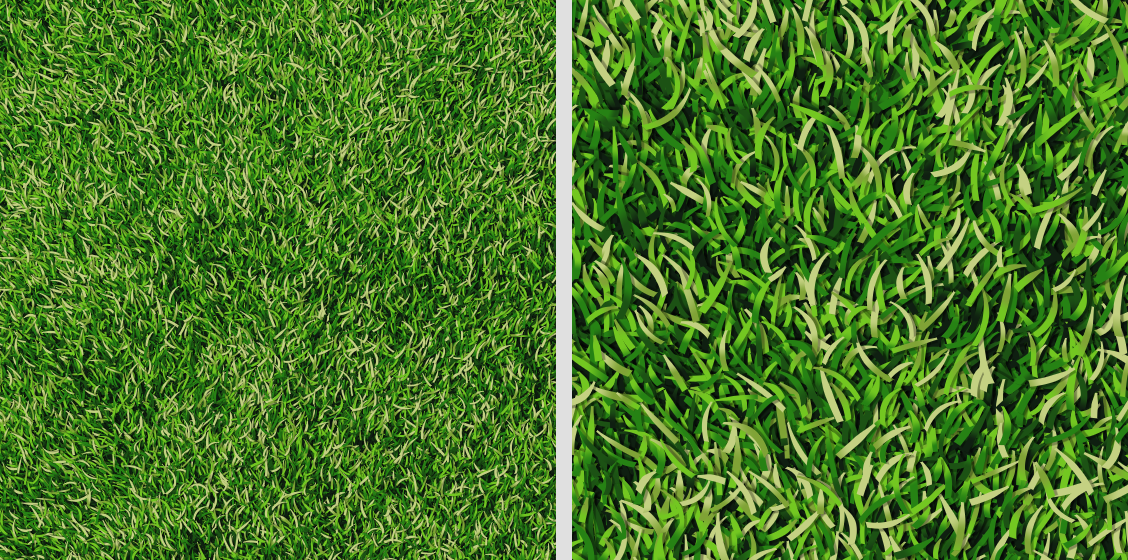
Left: the whole. Right: its middle third, enlarged.
A WebGL 2 fragment shader for this texture:

```glsl
#version 300 es
precision highp float;
precision highp int;

uniform vec2 u_resolution;
out vec4 fragColor;

// Blade layout, in canvas heights
const int LAYERS = 18;
const float CELL = 0.020;
const float HALF_WIDTH = 0.0018;
const vec2 HALF_LENGTH = vec2(0.30, 0.92); // shortest and longest, in cells
const float SPREAD = 1.45;                 // radians either side of the lean
const float MAX_BEND = 0.35;

// Light
const float VEIL = 0.79;                   // share each layer leaves uncovered
const float DEPTH_WEIGHT = 0.40;
const float CONTRAST = 1.45;
const float TONE_SHIFT = 0.05;
const float TIP_GLOW = 0.13;
const float SHADOW = 0.32;
const float SHADOW_WIDTH = 0.0018;

// Colours from the soil up to the sunlit tips
const vec3 SOIL = vec3(0.06, 0.12, 0.065);
const vec3 DEEP = vec3(0.11, 0.32, 0.08);
const vec3 LEAF = vec3(0.15, 0.51, 0.08);
const vec3 BRIGHT = vec3(0.45, 0.78, 0.13);
const vec3 OLIVE = vec3(0.50, 0.64, 0.21);
const vec3 PALE = vec3(0.77, 0.82, 0.51);

// Integer hash giving three values from 0 to 1
vec3 hash3(ivec3 key) {
    uvec3 v = uvec3(key) * 1664525u + 1013904223u;
    v.x += v.y * v.z; v.y += v.z * v.x; v.z += v.x * v.y;
    v ^= v >> 16u;
    v.x += v.y * v.z; v.y += v.z * v.x; v.z += v.x * v.y;
    return vec3(v >> 8u) / 16777216.0;
}

float valueNoise(vec2 p, int seed) {
    ivec2 i = ivec2(floor(p));
    vec2 f = fract(p);
    f = f * f * (3.0 - 2.0 * f);
    float a = hash3(ivec3(i, seed)).x;
    float b = hash3(ivec3(i + ivec2(1, 0), seed)).x;
    float c = hash3(ivec3(i + ivec2(0, 1), seed)).x;
    float d = hash3(ivec3(i + ivec2(1, 1), seed)).x;
    return mix(mix(a, b, f.x), mix(c, d, f.x), f.y);
}

vec3 grassColor(float tone) {
    const float SOFT = 0.05;
    vec3 c = mix(SOIL, DEEP, smoothstep(0.12 - SOFT, 0.12 + SOFT, tone));
    c = mix(c, LEAF, smoothstep(0.34 - SOFT, 0.34 + SOFT, tone));
    c = mix(c, BRIGHT, smoothstep(0.58 - SOFT, 0.58 + SOFT, tone));
    c = mix(c, OLIVE, smoothstep(0.80 - SOFT, 0.80 + SOFT, tone));
    return mix(c, PALE, smoothstep(0.93 - SOFT, 0.93 + SOFT, tone));
}

void main() {
    vec2 p = gl_FragCoord.xy / u_resolution.y;
    float pixel = 1.0 / u_resolution.y;

    // Slow changes over the lawn: lean, tufts and a rougher lower right corner
    float rough = smoothstep(0.5, 1.5, p.x + 1.0 - p.y);
    float lean = mix(-0.55, 0.2, smoothstep(0.0, 0.7, p.x))
               + 0.9 * (valueNoise(p * 7.0, 101) - 0.5);
    float tuft = 0.16 * (valueNoise(p * 6.0, 202) - 0.5)
               + 0.26 * (valueNoise(p * 23.0, 303) - 0.5);
    float contrast = CONTRAST * mix(0.94, 1.12, rough);
    float shift = TONE_SHIFT - 0.05 * rough + tuft;

    vec3 color = SOIL;
    for (int layer = 0; layer < LAYERS; layer++) {
        float exposure = pow(VEIL, float(LAYERS - 1 - layer));
        vec2 grid = p / CELL + float(layer) * vec2(0.37, 0.61);
        ivec2 home = ivec2(floor(grid));

        for (int k = 0; k < 9; k++) {
            ivec2 cell = home + ivec2(k % 3 - 1, k / 3 - 1);
            vec3 place = hash3(ivec3(cell, layer * 2));
            vec3 trait = hash3(ivec3(cell, layer * 2 + 1));

            // Blade frame: along runs from -1 at the root to 1 at the tip
            float angle = lean + SPREAD * (place.z + trait.x - 1.0);
            vec2 axis = vec2(sin(angle), cos(angle));
            vec2 q = (grid - vec2(cell) - place.xy) * CELL;
            float halfLength = CELL * mix(HALF_LENGTH.x, HALF_LENGTH.y, trait.y);
            float along = dot(q, axis) / halfLength;
            float bend = MAX_BEND * (fract(trait.x * 17.0) * 2.0 - 1.0);
            float across = dot(q, vec2(axis.y, -axis.x))
                         - bend * halfLength * (along * along - 0.4);

            // Tapered outline and the shadow along one side
            float width = HALF_WIDTH * mix(0.75, 1.3, fract(trait.y * 13.0));
            width *= mix(1.0, 0.4, smoothstep(0.0, 1.0, along));
            float ends = (abs(along) - 1.0) * halfLength;
            float edge = max(abs(across) - width, ends);
            float shade = max(abs(across - SHADOW_WIDTH) - width, ends);
            float cover = clamp(0.5 - edge / pixel, 0.0, 1.0);
            color *= 1.0 - SHADOW * (1.0 - smoothstep(-pixel, pixel, shade));

            // Tone from depth, chance and nearness to the tip
            float tone = mix(trait.z, exposure, DEPTH_WEIGHT) - 0.5;
            tone = 0.5 + contrast * tone + shift + TIP_GLOW * along;
            color = mix(color, grassColor(clamp(tone, 0.0, 1.0)), cover);
        }
    }
    fragColor = vec4(color, 1.0);
}
```
